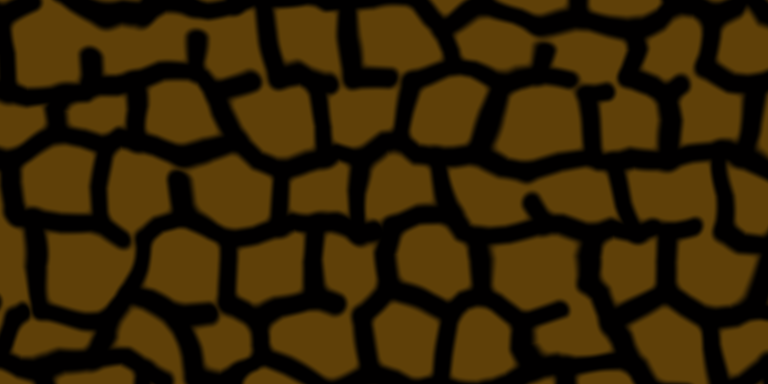
Reproduce this texture procedurally as a Shadertoy shader.

```glsl
const vec3 BROWN = vec3(0.372, 0.252, 0.030);
const vec3 BLACK = vec3(0.004, 0.001, 0.000);
const vec2 SPACING = vec2(0.115, 0.192);  // node lattice, in canvas heights
const vec2 ORIGIN = vec2(0.015, 0.020);
const vec2 JITTER = vec2(0.038, 0.040);   // random shift of each node
const float ZIGZAG = 0.014;               // opens the bricks into hexagons
const float BEND = 0.019;                 // sideways shift of stroke middles
const float GAP_CHANCE = 0.13;            // strokes that stop halfway
const float RADIUS = 0.026;               // half width of a stroke
const float RADIUS_VARIATION = 0.003;
const float SOFTNESS = 0.022;             // width of the blurred edge
const float FILLET = 0.012;               // rounding where strokes join
const float WARP_SCALE = 9.0;
const float WARP_AMOUNT = 0.014;

vec2 hash2(vec2 p) {
    vec3 q = fract(p.xyx * vec3(0.1031, 0.1030, 0.0973));
    q += dot(q, q.yzx + 33.33);
    return fract((q.xx + q.yz) * q.zy);
}

vec2 signedHash(vec2 p) {
    return 2.0 * hash2(p) - 1.0;
}

// Smooth value noise with two independent channels in -1..1
vec2 noise2(vec2 p) {
    vec2 i = floor(p), f = fract(p);
    f = f * f * (3.0 - 2.0 * f);
    vec2 low = mix(signedHash(i), signedHash(i + vec2(1, 0)), f.x);
    vec2 high = mix(signedHash(i + vec2(0, 1)), signedHash(i + vec2(1, 1)), f.x);
    return mix(low, high, f.y);
}

float smoothMin(float a, float b) {
    float h = max(FILLET - abs(a - b), 0.0) / FILLET;
    return min(a, b) - 0.25 * FILLET * h * h;
}

float segmentDistance(vec2 p, vec2 a, vec2 b) {
    vec2 ab = b - a;
    float t = clamp(dot(p - a, ab) / dot(ab, ab), 0.0, 1.0);
    return length(p - a - t * ab);
}

// Brick lattice: every second node carries a stroke upwards
bool hasUpStroke(vec2 id) {
    return mod(id.x + id.y, 2.0) < 0.5;
}

vec2 nodePosition(vec2 id) {
    float lift = hasUpStroke(id) ? ZIGZAG : -ZIGZAG;
    return ORIGIN + id * SPACING + JITTER * signedHash(id + 57.0) + vec2(0.0, lift);
}

// Bent stroke between two nodes, sometimes ending at its middle
float strokeDistance(vec2 p, vec2 idA, vec2 idB) {
    vec2 a = nodePosition(idA), b = nodePosition(idB);
    vec2 seed = idA * 3.0 + idB * 5.0 + 211.0;
    vec2 middle = 0.5 * (a + b) + BEND * signedHash(seed);
    float d = segmentDistance(p, a, middle);
    if (hash2(seed + 91.0).x > GAP_CHANCE)
        d = min(d, segmentDistance(p, middle, b));
    return d;
}

float networkDistance(vec2 p) {
    vec2 base = floor((p - ORIGIN) / SPACING);
    float d = 1.0;
    for (int j = -1; j <= 1; j++)
    for (int i = -2; i <= 2; i++) {
        vec2 id = base + vec2(i, j);
        d = smoothMin(d, strokeDistance(p, id, id + vec2(1, 0)));
        if (hasUpStroke(id))
            d = smoothMin(d, strokeDistance(p, id, id + vec2(0, 1)));
    }
    return d;
}

void mainImage(out vec4 fragColor, in vec2 fragCoord) {
    vec2 p = fragCoord / iResolution.y;

    // Gentle warp turns straight strokes into curves
    vec2 warped = p + WARP_AMOUNT * noise2(p * WARP_SCALE + 13.0);
    float radius = RADIUS + RADIUS_VARIATION * noise2(p * 6.0 + 71.0).x;
    float d = networkDistance(warped) - radius;

    // Soft boundary, never narrower than a pixel
    float halfEdge = 0.5 * max(SOFTNESS, 1.5 / iResolution.y);
    float patchMask = smoothstep(-halfEdge, halfEdge, d);
    fragColor = vec4(mix(BLACK, BROWN, patchMask), 1.0);
}
```
